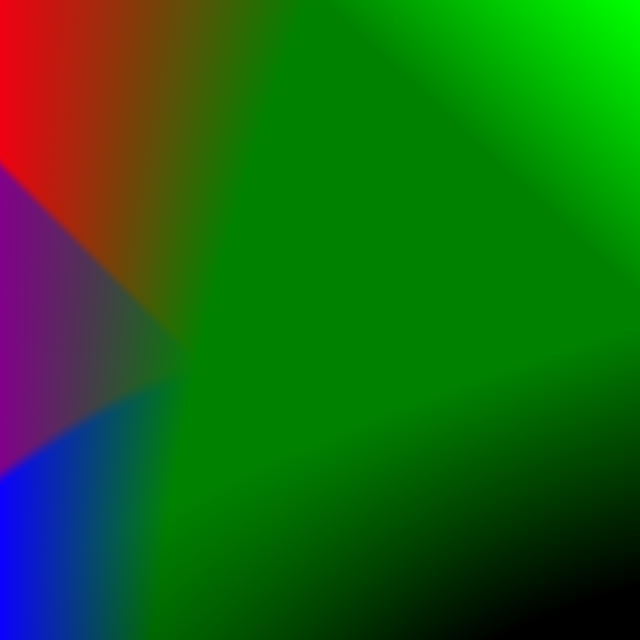
A WebGL 2 fragment shader for this background:

```glsl
#version 300 es
precision highp float;
// Soft colour fan: a red, violet and blue column on the left fades into
// a green field that brightens at the upper right and darkens at the lower right.
// Each zone is bounded by a smooth curve and filled with a linear ramp.
uniform vec2 u_resolution;
out vec4 outColor;

const vec3 RED = vec3(0.94, 0.0, 0.07);
const vec3 VIOLET = vec3(0.51, 0.0, 0.54);
const vec3 BLUE = vec3(0.05, 0.0, 1.0);
const vec3 GREEN = vec3(0.0, 0.51, 0.0);
const vec3 LIME = vec3(0.0, 1.0, 0.0);

float ramp(float start, float end, float x) {
    return clamp((x - start) / (end - start), 0.0, 1.0);
}

float quadratic(float a, float b, float c, float x) {
    return a + x * (b + c * x);
}

// Soft step of the given width, centred on zero
float softStep(float d, float width) {
    return smoothstep(-0.5 * width, 0.5 * width, d);
}

// Green field: diagonal glow above, curved shade below
vec3 field(vec2 p) {
    float glow = ramp(0.503, 0.99, p.x - 1.08 * p.y);
    float fromRight = 1.0 - p.x;
    float shadeTop = quadratic(0.505, 0.29, 0.13, fromRight);
    float shadeDepth = 0.41 + 1.2 * pow(fromRight, 3.0);
    float shade = ramp(shadeTop, shadeTop + shadeDepth, p.y);
    return mix(GREEN, LIME, glow) * (1.0 - shade);
}

// Left column: three hues split by a diagonal and a curve
vec3 column(vec2 p) {
    float upperSplit = 0.256 + p.x;
    float lowerSplit = 0.583 + 0.163 * pow(max(1.0 - p.x / 0.306, 0.0), 1.4);
    vec3 hue = mix(RED, VIOLET, softStep(p.y - upperSplit, 0.03));
    return mix(hue, BLUE, softStep(p.y - lowerSplit, 0.035));
}

void main() {
    vec2 p = gl_FragCoord.xy / u_resolution;
    p.y = 1.0 - p.y; // depth below the top edge

    // Blend from the column into the field along a slanted curve
    float columnEdge = quadratic(0.484, -0.39, 0.147, p.y);
    float blend = ramp(0.0, columnEdge, p.x);
    outColor = vec4(mix(column(p), field(p), blend), 1.0);
}
```
